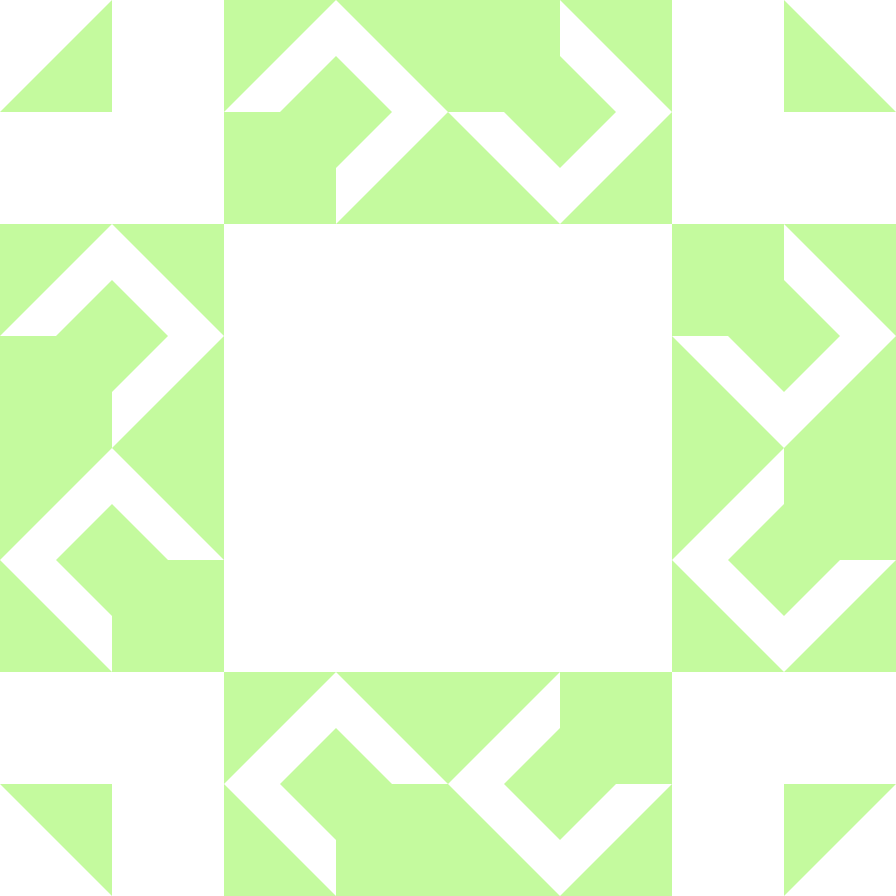
A WebGL 1 fragment shader for this pattern:

```glsl
precision highp float;
// Draws a four-fold quilt of green tiles with white hooks around an empty white square.

uniform vec2 u_resolution;

const vec3 WHITE = vec3(1.0);
const vec3 GREEN = vec3(0.77, 0.98, 0.62);
const float GRID = 4.0;         // tiles per side
const float HOOK_OUTER = 0.5;   // diamond radii, in tiles
const float HOOK_INNER = 0.25;
const float DIAGONAL = 0.70710678;

// Turns the plane by quarter turns until the point lies in the top sector.
vec2 foldToTop(vec2 p) {
  if (abs(p.x) > abs(p.y)) p = vec2(-p.y, p.x);
  return p.y < 0.0 ? -p : p;
}

// Diamond ring without its lower left quarter.
float hookDistance(vec2 p) {
  float radius = abs(p.x) + abs(p.y);
  float ring = max(radius - HOOK_OUTER, HOOK_INNER - radius) * DIAGONAL;
  return max(ring, -max(p.x, p.y));
}

// Right triangle with its square corner at the tile centre.
float triangleDistance(vec2 p) {
  return max((p.x + p.y - HOOK_OUTER) * DIAGONAL, -min(p.x, p.y));
}

// Pixel coverage of the inside of a shape.
float coverage(float dist, float pixel) {
  return clamp(0.5 - dist / pixel, 0.0, 1.0);
}

void main() {
  float side = min(u_resolution.x, u_resolution.y);
  float pixel = GRID / side;
  vec2 p = (gl_FragCoord.xy - 0.5 * u_resolution) * pixel;

  // Side strips: two tiles each, the second one flipped upside down
  vec2 top = foldToTop(p);
  vec2 tile = vec2(fract(top.x) - 0.5, top.y - 1.5);
  if (top.x > 0.0) tile.y = -tile.y;
  float strip = max(max(abs(top.x) - 1.0, 1.0 - top.y), top.y - 2.0);
  float green = coverage(strip, pixel) * (1.0 - coverage(hookDistance(tile), pixel));

  // Corner tiles: one triangle in the outer quarter
  green = max(green, coverage(triangleDistance(abs(p) - 1.5), pixel));

  gl_FragColor = vec4(mix(WHITE, GREEN, green), 1.0);
}
```
